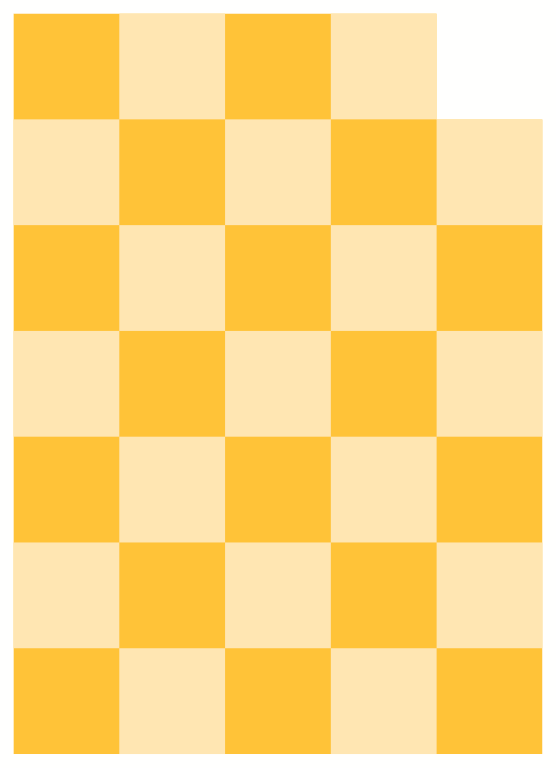
Reproduce this pattern procedurally as a WebGL 2 fragment shader.

```glsl
#version 300 es
precision highp float;
// A two-tone checkerboard, five squares by seven, on a white sheet;
// the top right square is left blank. Signed distances measured in
// squares give the checks and the outline their smooth edges.

uniform vec2 u_resolution;
out vec4 outColor;

const vec3 PAPER = vec3(1.0, 1.0, 0.998);
const vec3 AMBER = vec3(1.0, 0.763, 0.22);
const vec3 CREAM = vec3(1.0, 0.9, 0.7);

// Lengths are fractions of the canvas height.
const vec2 BOARD_ORIGIN = vec2(0.0176, 0.0182);
const float SQUARE_SIZE = 0.13773;
const vec2 GRID = vec2(5.0, 7.0);         // squares across and down
const vec2 BLANK_SQUARE = vec2(4.0, 6.0); // column, row from lower left

// Distance to the nearest grid line: positive in even squares, negative in odd.
vec2 stripeDistance(vec2 p) {
    return 0.5 - abs(mod(p + 0.5, 2.0) - 1.0);
}

// Antialiased coverage of a rectangle given by its lower left corner and size.
float boxCoverage(vec2 p, vec2 corner, vec2 size, float pixel) {
    vec2 inside = 0.5 * size - abs(p - corner - 0.5 * size);
    vec2 cover = clamp(inside / pixel + 0.5, 0.0, 1.0);
    return cover.x * cover.y;
}

void main() {
    // Board coordinates: one unit per square.
    vec2 p = (gl_FragCoord.xy / u_resolution.y - BOARD_ORIGIN) / SQUARE_SIZE;
    float pixel = 1.0 / (u_resolution.y * SQUARE_SIZE);

    // The product of two signed stripes alternates the colours.
    vec2 stripes = clamp(2.0 * stripeDistance(p) / pixel, -1.0, 1.0);
    vec3 board = mix(CREAM, AMBER, 0.5 + 0.5 * stripes.x * stripes.y);

    // Outline of the board, less the blank square.
    float coverage = boxCoverage(p, vec2(0.0), GRID, pixel);
    // The blank reaches one square past the outline, so no rim is left.
    coverage *= 1.0 - boxCoverage(p, BLANK_SQUARE, vec2(2.0), pixel);

    outColor = vec4(mix(PAPER, board, coverage), 1.0);
}
```
